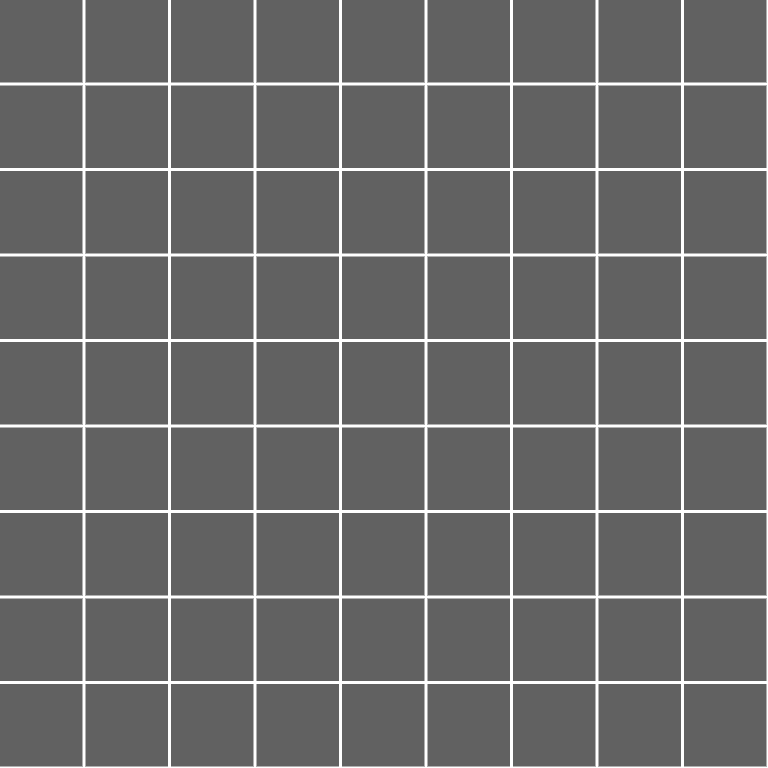
Write a Shadertoy shader that draws this pattern.

```glsl
// Plain square tiles in flat grey, parted by thin white joints.
// The distance to the nearest joint of a repeated grid is found per axis,
// then turned into smooth line coverage.

#define PITCH (57.0 / 512.0)
#define JOINT_WIDTH (2.0 / 512.0)
#define FIRST_JOINT (-1.0 / 512.0)
#define TILE_COLOR vec3(0.38)
#define JOINT_COLOR vec3(1.0)

// Distance on each axis to the centre of the nearest joint
vec2 jointDistance(vec2 p) {
    vec2 cell = (p - FIRST_JOINT) / PITCH;
    return abs(fract(cell + 0.5) - 0.5) * PITCH;
}

void mainImage(out vec4 fragColor, in vec2 fragCoord) {
    // Canvas units, measured from the upper left
    vec2 uv = fragCoord / iResolution.xy;
    vec2 p = vec2(uv.x, 1.0 - uv.y);

    // Box-filtered coverage of the joints, one pixel wide
    vec2 pixel = 1.0 / iResolution.xy;
    vec2 coverage = clamp((0.5 * JOINT_WIDTH - jointDistance(p)) / pixel + 0.5, 0.0, 1.0);
    float joint = max(coverage.x, coverage.y);

    fragColor = vec4(mix(TILE_COLOR, JOINT_COLOR, joint), 1.0);
}
```
